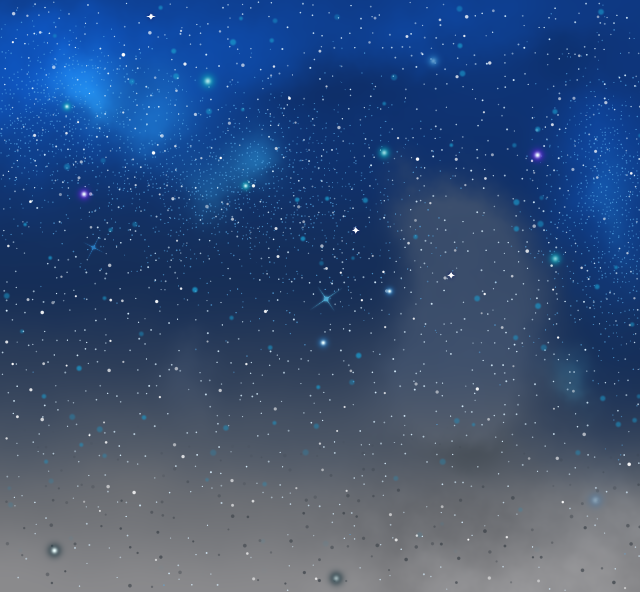
This texture is drawn by a WebGL 1 fragment shader. Its source:

```glsl
precision highp float;
uniform vec2 u_resolution;

float hash(vec2 p) {
  vec3 q = fract(p.xyx * 0.1031);
  q += dot(q, q.yzx + 33.33);
  return fract((q.x + q.y) * q.z);
}

float noise(vec2 p) {
  vec2 i = floor(p), f = fract(p);
  f = f * f * (3.0 - 2.0 * f);
  return mix(mix(hash(i), hash(i + vec2(1, 0)), f.x),
             mix(hash(i + vec2(0, 1)), hash(i + vec2(1, 1)), f.x), f.y);
}

float fbm(vec2 p) {
  float sum = 0.0, amp = 0.5;
  for (int i = 0; i < 5; i++) {
    sum += amp * noise(p);
    p = mat2(1.6, 1.2, -1.2, 1.6) * p + 7.3;
    amp *= 0.5;
  }
  return sum;
}

float blob(vec2 p, float x, float y, float w, float h) {
  vec2 q = (p - vec2(x, y)) / vec2(w, h);
  return exp(-dot(q, q));
}

float disc(float d, float r, float px) {
  return 1.0 - smoothstep(max(r - px, 0.0), r + px, d);
}

// One jittered star per grid cell, kept with the given chance
float stars(vec2 p, float cells, float chance, float r, float px) {
  vec2 id = floor(p * cells);
  vec2 jitter = vec2(hash(id + 11.0), hash(id + 47.0)) * 0.7 + 0.15;
  float d = length(fract(p * cells) - jitter) / cells;
  float shape = disc(d, r * (0.6 + 0.6 * hash(id + 83.0)), px * 0.7);
  return step(hash(id + 5.0), chance) * shape * (0.45 + 0.55 * hash(id + 29.0));
}

void glow(inout vec3 col, vec2 p, float x, float y, float r, vec3 tint, float core) {
  float d = length(p - vec2(x, y)) / r;
  col = mix(col, tint, 0.85 * exp(-d * d));
  col = mix(col, vec3(0.93, 1, 1), core * exp(-5.0 * d * d));
}

void sparkle(inout vec3 col, vec2 p, float x, float y, float px) {
  vec2 q = sqrt(abs(p - vec2(x, y)));
  col = mix(col, vec3(0.08, 0.12, 0.42), 0.5 * blob(p, x, y, 0.006, 0.006));
  col = mix(col, vec3(1), disc(pow(q.x + q.y, 2.0), 0.0085, px * 1.5));
}

void flare(inout vec3 col, vec2 p, float x, float y, float a, float len, vec3 tint) {
  vec2 q = (p - vec2(x, y)) / len;
  q = abs(mat2(cos(a), -sin(a), sin(a), cos(a)) * q);
  float rays = exp(-q.y * 33.0) * max(1.0 - q.x, 0.0)
             + exp(-q.x * 33.0) * max(1.0 - q.y * 1.3, 0.0);
  col = mix(col, tint, min(rays + exp(-60.0 * dot(q, q)), 1.0));
}

vec3 sky(float y) {
  vec3 c = mix(vec3(0.54, 0.54, 0.55), vec3(0.43, 0.44, 0.46), smoothstep(0.0, 0.16, y));
  c = mix(c, vec3(0.3, 0.34, 0.4), smoothstep(0.13, 0.28, y));
  c = mix(c, vec3(0.18, 0.245, 0.35), smoothstep(0.24, 0.41, y));
  c = mix(c, vec3(0.085, 0.18, 0.34), smoothstep(0.37, 0.54, y));
  c = mix(c, vec3(0.06, 0.19, 0.42), smoothstep(0.5, 0.75, y));
  return mix(c, vec3(0.055, 0.22, 0.51), smoothstep(0.7, 1.0, y));
}

void main() {
  vec2 p = gl_FragCoord.xy / u_resolution.y;
  float px = 1.0 / u_resolution.y;
  float n = fbm(p * 5.0), m = fbm(p * 9.0 + 20.0);
  vec2 w = p + 0.13 * (vec2(n, m) - 0.48);

  // Sky, with night reaching lower at the right
  float night = smoothstep(0.85, 1.05, w.x) * smoothstep(0.12, 0.32, p.y);
  vec3 col = sky(p.y + 0.13 * night + 0.06 * (n - 0.48));

  // Blue nebula, dark lanes and cyan knots
  float blue = blob(w, 0.04, 0.92, 0.16, 0.1) + blob(w, 0.34, 0.93, 0.2, 0.11)
    + blob(w, 0.14, 0.79, 0.26, 0.11) + 0.8 * blob(w, 0.77, 0.95, 0.2, 0.07)
    + 0.6 * blob(w, 1.05, 0.65, 0.09, 0.18);
  col += vec3(0, 0.11, 0.24) * blue * (0.25 + n);
  float lane = blob(w, 0.57, 0.84, 0.15, 0.06) + blob(w, 0.97, 0.91, 0.14, 0.07);
  col = mix(col, vec3(0.05, 0.15, 0.34), 0.55 * min(lane, 1.0));
  float cyan = blob(w, 0.135, 0.855, 0.045, 0.05) + blob(w, 0.435, 0.725, 0.04, 0.045)
    + 0.6 * blob(w, 0.25, 0.81, 0.07, 0.07) + 0.5 * blob(w, 0.36, 0.69, 0.05, 0.05)
    + 0.6 * blob(w, 0.965, 0.35, 0.03, 0.035) + 0.4 * blob(w, 1.05, 0.65, 0.025, 0.07);
  col += vec3(0.08, 0.27, 0.28) * cyan * (0.3 + m);

  // Smoke columns and low haze
  float smoke = blob(w, 0.76, 0.62, 0.12, 0.1) + blob(w, 0.83, 0.48, 0.12, 0.14)
    + blob(w, 0.77, 0.33, 0.15, 0.12) + 0.6 * blob(w, 0.34, 0.35, 0.08, 0.1);
  vec3 haze = mix(vec3(0.38, 0.4, 0.43), vec3(0.25, 0.32, 0.43), smoothstep(0.18, 0.42, p.y));
  col = mix(col, haze, 0.85 * smoothstep(0.15, 0.95, smoke) * (0.7 + 0.5 * n));
  float low = 1.0 - smoothstep(0.1, 0.3, p.y), high = smoothstep(0.0, 0.4, p.y);
  col += 0.2 * (m - 0.48) * low * smoothstep(0.4, 0.75, p.x);
  col = mix(col, vec3(0.26, 0.29, 0.32), 0.65 * blob(w, 0.8, 0.22, 0.07, 0.035));

  // Fine dust, dark specks and scattered stars
  float dust = blob(w, 0.06, 0.81, 0.13, 0.11) + blob(w, 0.34, 0.7, 0.18, 0.11)
    + blob(w, 1.05, 0.63, 0.09, 0.2) + 0.4 * blob(p, 0.55, 0.65, 0.15, 0.15);
  col = mix(col, vec3(0.35, 0.68, 0.92), 0.75 * stars(p, 150.0, 0.6 * dust, 0.0011, px));
  col = mix(col, vec3(0.16, 0.19, 0.22), 0.6 * low * stars(p + 3.0, 42.0, 0.3, 0.0026, px));
  col = mix(col, vec3(0.85, 0.94, 1), stars(p, 58.0, 0.12 + 0.28 * high, 0.0013, px));
  col = mix(col, vec3(1), stars(p + 9.0, 25.0, 0.12 + 0.16 * high, 0.0025, px));
  col = mix(col, vec3(0.1, 0.6, 0.8), 0.8 * high * stars(p + 5.0, 19.0, 0.22, 0.0042, px * 2.0));

  // Leading glow stars
  vec3 teal = vec3(0.03, 0.65, 0.72), azure = vec3(0.16, 0.48, 0.75);
  vec3 violet = vec3(0.38, 0.12, 0.88), ink = vec3(0.08, 0.18, 0.22);
  glow(col, p, 0.351, 0.863, 0.011, teal, 0.7);
  glow(col, p, 0.649, 0.742, 0.009, teal, 0.6);
  glow(col, p, 0.938, 0.563, 0.009, teal, 0.5);
  glow(col, p, 0.113, 0.82, 0.007, teal, 0.8);
  glow(col, p, 0.415, 0.686, 0.007, teal, 0.8);
  glow(col, p, 0.732, 0.897, 0.009, azure, 0.3);
  glow(col, p, 0.658, 0.508, 0.007, azure, 1.0);
  glow(col, p, 0.546, 0.421, 0.008, azure, 1.0);
  glow(col, p, 0.908, 0.738, 0.01, violet, 1.0);
  glow(col, p, 0.142, 0.672, 0.009, violet, 1.0);
  glow(col, p, 0.092, 0.07, 0.011, ink, 1.0);
  glow(col, p, 0.568, 0.023, 0.011, ink, 0.6);
  glow(col, p, 1.006, 0.155, 0.012, vec3(0.35, 0.47, 0.59), 0.3);

  // Pointed stars
  sparkle(col, p, 0.255, 0.972, px);
  sparkle(col, p, 0.601, 0.611, px);
  sparkle(col, p, 0.762, 0.535, px);
  flare(col, p, 0.551, 0.495, 0.6, 0.034, vec3(0.3, 0.66, 0.82));
  flare(col, p, 0.158, 0.582, 1.1, 0.026, azure);
  gl_FragColor = vec4(clamp(col, 0.0, 1.0), 1);
}
```
